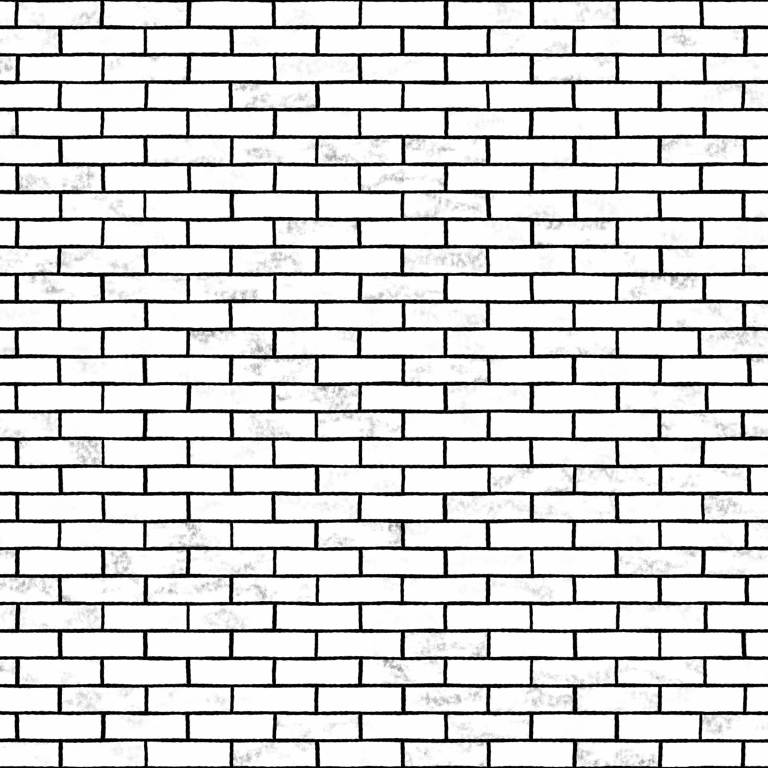
Give the GLSL for this texture map, as a WebGL 1 fragment shader.

```glsl
precision highp float;

uniform vec2 u_resolution;

#define ROWS 28.0
#define BRICK_LENGTH 0.11165
#define FIRST_JOINT 0.0221
#define BED_WIDTH 0.0045
#define JOINT_WIDTH 0.0050
#define EDGE_SOFTNESS 0.0011
#define WOBBLE 0.0013
#define ROUGHNESS 0.0007
#define STAIN_STRENGTH 0.34
#define STAINED_SHARE 0.42
#define INK vec3(0.012)
#define PAINT vec3(0.996)

float hash(vec2 p) {
    vec3 q = fract(p.xyx * vec3(0.1031, 0.1030, 0.0973));
    q += dot(q, q.yzx + 33.33);
    return fract((q.x + q.y) * q.z);
}

float cornerSlope(vec2 cell, vec2 offset) {
    float angle = 6.2832 * hash(cell);
    return dot(vec2(cos(angle), sin(angle)), offset);
}

float gradientNoise(vec2 p) {
    vec2 cell = floor(p);
    vec2 f = fract(p);
    vec2 w = f * f * f * (f * (f * 6.0 - 15.0) + 10.0);
    vec2 e = vec2(1.0, 0.0);
    float bottom = mix(cornerSlope(cell, f), cornerSlope(cell + e.xy, f - e.xy), w.x);
    float top = mix(cornerSlope(cell + e.yx, f - e.yx), cornerSlope(cell + e.xx, f - e.xx), w.x);
    return mix(bottom, top, w.y);
}

float fractalNoise(vec2 p) {
    float sum = 0.0;
    float amplitude = 1.0;
    for (int i = 0; i < 4; i++) {
        sum += amplitude * gradientNoise(p);
        p = p * 2.03 + 17.3;
        amplitude *= 0.55;
    }
    return sum;
}

// Signed distance to the nearest horizontal mortar line
float bedDistance(vec2 p) {
    float line = floor(p.y * ROWS + 0.5);
    float bend = WOBBLE * gradientNoise(vec2(p.x * 13.0, line * 5.37 + 0.5));
    float swell = 1.0 + 0.35 * gradientNoise(vec2(p.x * 24.0, line * 3.71 + 40.5));
    return abs(p.y - line / ROWS - bend) - 0.5 * BED_WIDTH * swell;
}

// Signed distance to the nearest upright joint in a row
float jointDistance(vec2 p, float row, float start) {
    float column = floor((p.x - start) / BRICK_LENGTH + 0.5);
    vec2 id = vec2(column, row);
    float lastColumn = step(7.5, column);
    float shift = (hash(id + 11.0) - 0.5) * mix(0.0020, 0.0100, lastColumn);
    float lean = (hash(id + 23.0) - 0.5) * 0.0026 * (fract(p.y * ROWS) - 0.5);
    float bend = 0.5 * WOBBLE * gradientNoise(vec2(p.y * 60.0, column * 4.31 + row));
    float swell = mix(0.68, 1.16, sqrt(hash(id + 37.0)));
    float center = start + column * BRICK_LENGTH + shift + lean + bend;
    return abs(p.x - center) - 0.5 * JOINT_WIDTH * swell;
}

// Patchy grey smudges, kept to some of the bricks
float stainAmount(vec2 p, vec2 brick) {
    float dirty = smoothstep(1.0 - STAINED_SHARE, 1.0, hash(brick + 51.0));
    float patches = smoothstep(-0.05, 0.55, fractalNoise(p * vec2(22.0, 40.0) + 7.0));
    float grain = smoothstep(-0.45, 0.65, fractalNoise(p * vec2(150.0, 120.0) + 90.0));
    float haze = smoothstep(0.1, 0.7, fractalNoise(p * vec2(9.0, 14.0) + 31.0));
    return STAIN_STRENGTH * grain * patches * (dirty + 0.35 * haze);
}

void main() {
    vec2 uv = gl_FragCoord.xy / u_resolution;
    vec2 p = vec2(uv.x, 1.0 - uv.y);

    // Running bond: every second row moves by half a brick
    float row = floor(p.y * ROWS);
    float start = FIRST_JOINT + 0.5 * BRICK_LENGTH * mod(row, 2.0);
    vec2 brick = vec2(floor((p.x - start) / BRICK_LENGTH), row);

    // Mortar with slightly ragged edges
    float mortar = min(bedDistance(p), jointDistance(p, row, start));
    mortar += ROUGHNESS * gradientNoise(p * 210.0);
    float edge = max(EDGE_SOFTNESS, 0.6 / u_resolution.x);
    float ink = 1.0 - smoothstep(-edge, edge, mortar);

    vec3 color = PAINT * (1.0 - stainAmount(p, brick));
    gl_FragColor = vec4(mix(color, INK, ink), 1.0);
}
```
